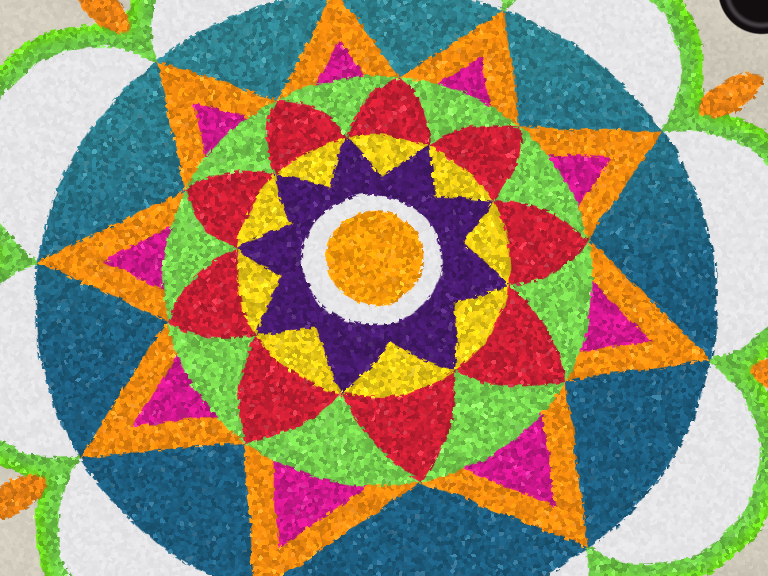
Reproduce this pattern procedurally as a Shadertoy shader.

```glsl
const float TAU = 6.2831853;
// Hand-laid angles in degrees: notches between points, and the point tips
const float NOTCH[9] = float[9](11.7, 48.5, 84.2, 117.8, 153.6, 191.1, 231.6, 281.8, 331.0);
const float TIP[9] = float[9](32.8, 68.0, 96.9, 130.1, 172.8, 209.7, 249.1, 308.5, 349.3);

// Each ring is an ellipse: centre.xy, radii.zw
const vec4 TEAL_RING = vec4(0.653, 0.476, 0.592, 0.547);
const vec4 GREEN_RING = vec4(0.656, 0.512, 0.373, 0.356);
const vec4 YELLOW_RING = vec4(0.648, 0.538, 0.238, 0.227);
const vec4 PURPLE_RING = vec4(0.648, 0.547, 0.160, 0.146);

vec2 hash2(vec2 c) {
    return fract(sin(vec2(dot(c, vec2(127.1, 311.7)), dot(c, vec2(269.5, 183.3)))) * 43758.5);
}

// Random pair belonging to the nearest grain of sand
vec2 grainAt(vec2 p) {
    vec2 cell = floor(p), id = cell;
    float nearest = 9.0;
    for (int y = -1; y <= 1; y++)
    for (int x = -1; x <= 1; x++) {
        vec2 c = cell + vec2(x, y);
        float d = length(c + hash2(c) - p);
        if (d < nearest) { nearest = d; id = c; }
    }
    return hash2(id + 17.0);
}

vec2 onRing(vec4 ring, float degrees) {
    float a = degrees * TAU / 360.0;
    return ring.xy + ring.zw * vec2(cos(a), sin(a));
}

float midNotch(int k) {
    float a = NOTCH[k % 9];
    return a + 0.5 * mod(NOTCH[(k + 1) % 9] - a, 360.0);
}

// All distances are positive inside
float disc(vec2 p, vec4 ring) {
    return (1.0 - length((p - ring.xy) / ring.zw)) * min(ring.z, ring.w);
}

float edge(vec2 p, vec2 a, vec2 b, float bulge) {
    vec2 e = b - a, q = p - a;
    float s = clamp(dot(q, e) / dot(e, e), 0.0, 1.0);
    return (e.x * q.y - e.y * q.x) / length(e) + 4.0 * bulge * s * (1.0 - s);
}

float spike(vec2 p, vec2 a, vec2 tip, vec2 b, float bulge) {
    return min(min(edge(p, a, tip, bulge), edge(p, tip, b, bulge)), edge(p, b, a, 0.0));
}

float smoothMax(float a, float b, float k) {
    float h = max(k - abs(a - b), 0.0) / k;
    return max(a, b) + 0.25 * h * h * k;
}

void paint(inout vec3 col, vec3 ink, float d) {
    float aa = 1.0 / iResolution.y;
    col = mix(col, ink, smoothstep(-aa, aa, d));
}

void mainImage(out vec4 fragColor, in vec2 fragCoord) {
    vec2 uv = fragCoord / iResolution.y;
    vec2 grain = grainAt(uv * 150.0);
    vec2 p = uv + (grain - 0.5) * 0.006;
    p += 0.0015 * sin(p.yx * 47.0 + 2.0 * sin(p * 29.0));

    vec3 orange = vec3(0.95, 0.54, 0.06), green = vec3(0.46, 0.81, 0.30);
    vec3 white = vec3(0.90, 0.90, 0.91), purple = vec3(0.27, 0.10, 0.42);

    // Gather the nine-fold parts
    float petals = -1.0, border = -1.0, drops = -1.0;
    float star = -1.0, hearts = -1.0, reds = -1.0, core = -1.0;
    for (int k = 0; k < 9; k++) {
        int next = (k + 1) % 9;
        vec2 tip = onRing(TEAL_RING, TIP[k]), nextTip = onRing(TEAL_RING, TIP[next]);
        float scallop = 0.5 * length(nextTip - tip) - length(p - 0.5 * (tip + nextTip));
        petals = max(petals, scallop - 0.004);
        border = smoothMax(border, scallop + 0.036, 0.045);

        vec2 outward = normalize(tip - GREEN_RING.xy);
        vec2 q = p - tip - 0.132 * outward;
        q = vec2(dot(q, outward), dot(q, vec2(-outward.y, outward.x)));
        drops = max(drops, disc(q, vec4(0.0, 0.0, 0.062, 0.027)));

        vec2 a = onRing(GREEN_RING, NOTCH[k]), b = onRing(GREEN_RING, NOTCH[next]);
        float point = spike(p, a, tip, b, 0.0);
        star = max(star, point);
        float inset = min(edge(p, a, tip, 0.0), edge(p, tip, b, 0.0)) - 0.047;
        hearts = max(hearts, min(inset, point));

        vec2 left = onRing(YELLOW_RING, midNotch(k)), right = onRing(YELLOW_RING, midNotch(next));
        reds = max(reds, spike(p, left, b, right, 0.018));
        core = max(core, spike(p, onRing(PURPLE_RING, NOTCH[k]), left,
                               onRing(PURPLE_RING, NOTCH[next]), 0.003));
    }

    // Floor, outer border and white petals
    vec3 col = vec3(0.81, 0.79, 0.73) + 0.02 * sin(uv.x * 9.0 + 3.0 * sin(uv.y * 7.0));
    paint(col, mix(vec3(0.42, 0.84, 0.10), vec3(0.42, 0.76, 0.27), smoothstep(0.0, 0.03, border)), border);
    paint(col, vec3(0.90, 0.50, 0.08), drops);
    paint(col, white, petals);

    // Teal field with the pointed star
    vec3 teal = mix(vec3(0.11, 0.36, 0.49), vec3(0.18, 0.50, 0.55), smoothstep(0.3, 0.9, uv.y - 0.1 * uv.x));
    paint(col, teal, disc(p, TEAL_RING));
    paint(col, orange, star);
    paint(col, vec3(0.80, 0.09, 0.54), hearts);

    // Inner rings
    paint(col, green, disc(p, GREEN_RING));
    paint(col, vec3(0.78, 0.12, 0.20), reds);
    paint(col, vec3(0.92, 0.79, 0.08), disc(p, YELLOW_RING));
    paint(col, purple, max(core, disc(p, PURPLE_RING)));
    paint(col, white, disc(p, vec4(0.646, 0.549, 0.121, 0.113)));
    paint(col, vec3(0.98, 0.60, 0.04), disc(p, vec4(0.651, 0.552, 0.085, 0.081)));

    // Sand grain, strongest on saturated colour
    float saturation = max(col.r, max(col.g, col.b)) - min(col.r, min(col.g, col.b));
    col *= 1.0 + (grain.x - 0.5) * mix(0.06, 0.36, smoothstep(0.05, 0.35, saturation));
    col += 0.14 * smoothstep(0.9, 1.0, grain.y) * smoothstep(0.1, 0.4, saturation);

    // Dark pot at the corner
    float pot = 0.076 - length(uv - vec2(1.323, 1.017));
    paint(col, vec3(0.07, 0.05, 0.06) + 0.2 * smoothstep(0.008, 0.0, abs(pot - 0.015)), pot);
    fragColor = vec4(col, 1.0);
}
```
